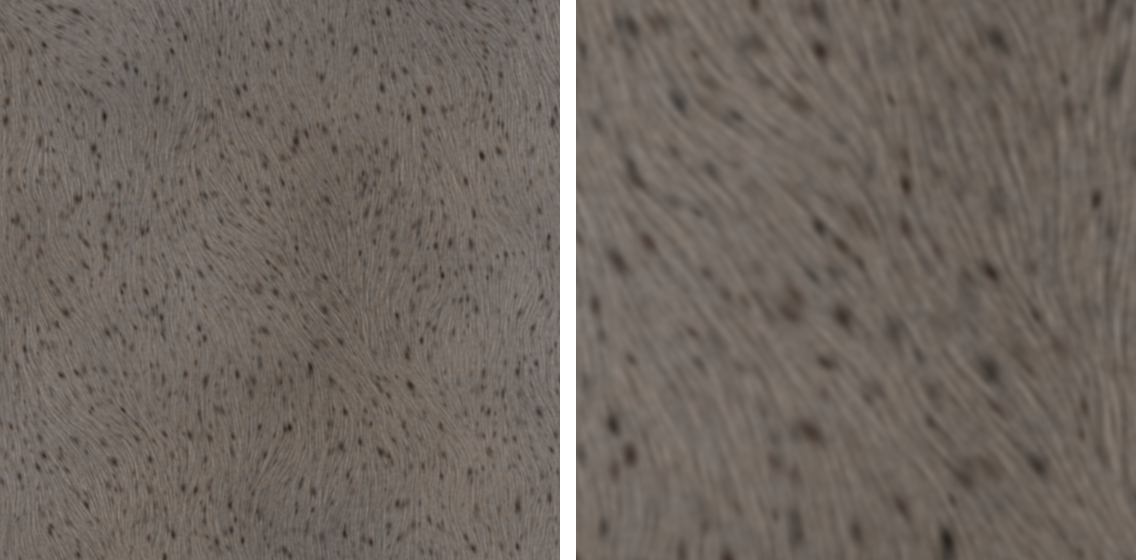
Left, the full canvas; right, a detail of the centre.
Give the GLSL for this texture, as a Shadertoy shader.

```glsl
// Short grey-brown fur: soft combed fibres with scattered dark speckles.
#define BASE_COLOR vec3(0.455, 0.421, 0.395)
#define FIBRE_FREQ 190.0
#define FIBRE_STEP 0.0026
#define FIBRE_CONTRAST 0.44
#define GRAIN_CONTRAST 0.07
#define PATCH_CONTRAST 0.10
#define SPECK_CELLS 35.0
#define SPECK_SIZE vec2(0.0085, 0.0046)
#define SPECK_DEPTH 0.56
#define LEAN 1.8
#define LEAN_SPREAD 1.1

// Three random values in 0..1 for a lattice cell.
vec3 hash3(vec2 cell) {
    uvec3 v = uvec3(ivec3(ivec2(cell), 17)) * 1664525u + 1013904223u;
    v.x += v.y * v.z; v.y += v.z * v.x; v.z += v.x * v.y;
    v ^= v >> 16u;
    v.x += v.y * v.z; v.y += v.z * v.x; v.z += v.x * v.y;
    return vec3(v >> 8u) / 16777216.0;
}

float cornerSlope(vec2 cell, vec2 offset) {
    float angle = 6.28319 * hash3(cell).x;
    return dot(vec2(cos(angle), sin(angle)), offset);
}

// Gradient noise, roughly -0.7..0.7.
float gradientNoise(vec2 p) {
    vec2 i = floor(p), f = p - i;
    vec2 u = f * f * f * (f * (f * 6.0 - 15.0) + 10.0);
    vec2 e = vec2(1.0, 0.0);
    float low = mix(cornerSlope(i, f), cornerSlope(i + e, f - e), u.x);
    float high = mix(cornerSlope(i + e.yx, f - e.yx), cornerSlope(i + 1.0, f - 1.0), u.x);
    return mix(low, high, u.y);
}

// Direction in which the hair lies.
vec2 hairDirection(vec2 p) {
    float turn = gradientNoise(p * 3.5 + 11.0) + 0.6 * gradientNoise(p * 11.0 + 40.0);
    float angle = LEAN + LEAN_SPREAD * turn;
    return vec2(cos(angle), sin(angle));
}

// Noise smeared along the hair direction.
float fibres(vec2 p, vec2 dir) {
    float sum = 0.0;
    for (int k = -4; k <= 4; k++) {
        sum += gradientNoise((p + dir * FIBRE_STEP * float(k)) * FIBRE_FREQ);
    }
    return sum / 9.0;
}

// Soft elongated spots, one per jittered cell; returns the light absorbed.
vec3 speckles(vec2 p, vec2 dir, float cells, float size, float seed) {
    vec2 home = floor(p * cells);
    vec3 absorbed = vec3(0.0);
    for (int y = -1; y <= 1; y++) {
        for (int x = -1; x <= 1; x++) {
            vec2 cell = home + vec2(x, y);
            vec3 place = hash3(cell + seed);
            vec3 look = hash3(cell + seed + 531.0);
            vec2 d = p - (cell + 0.1 + 0.8 * place.xy) / cells;
            vec2 along = normalize(dir + 0.5 * (look.y - 0.5) * vec2(dir.y, -dir.x));
            vec2 q = vec2(dot(d, along), dot(d, vec2(-along.y, along.x)));
            q /= SPECK_SIZE * size * mix(0.7, 1.2, look.z);
            float depth = mix(0.05, SPECK_DEPTH, pow(place.z, 3.0));
            vec3 tint = mix(vec3(1.0), vec3(0.82, 1.0, 1.1), look.x);
            absorbed += depth * tint * exp(-dot(q, q));
        }
    }
    return absorbed;
}

void mainImage(out vec4 fragColor, in vec2 fragCoord) {
    vec2 p = fragCoord / iResolution.y;
    vec2 dir = hairDirection(p);

    // Broad light and dark patches, paler and cooler toward the right edge.
    float patches = gradientNoise(p * 3.0 + 5.0) + 0.6 * gradientNoise(p * 8.0 + 23.0);
    float edge = smoothstep(0.78, 1.05, p.x);
    float shade = 1.0 + PATCH_CONTRAST * patches + 0.06 * edge;
    shade -= 0.05 * exp(-pow((p.x - 0.65) / 0.22, 2.0));

    // Fibre strands, with coarser tufts and a little isotropic grain.
    float roughness = 1.0 + 0.7 * gradientNoise(p * 4.0 + 70.0);
    float strands = fibres(p, dir) + 0.45 * fibres(p * 0.45 + 3.0, dir);
    shade += FIBRE_CONTRAST * roughness * strands;
    shade += GRAIN_CONTRAST * gradientNoise(p * 120.0 + 9.0);

    // Warm and cool drift of the undercoat.
    float warmth = gradientNoise(p * 2.5 + 31.0) + 0.8 * gradientNoise(p * 45.0 + 60.0);
    vec3 color = BASE_COLOR * shade;
    color += vec3(0.012, 0.0, -0.016) * (warmth - 0.6 * edge);

    // Large dark speckles over smaller faint ones.
    vec3 absorbed = speckles(p, dir, SPECK_CELLS, 1.0, 100.0);
    absorbed += 0.6 * speckles(p, dir, SPECK_CELLS * 1.5, 0.75, 900.0);
    color *= 1.0 - min(absorbed, 0.62);

    fragColor = vec4(clamp(color, 0.0, 1.0), 1.0);
}
```
